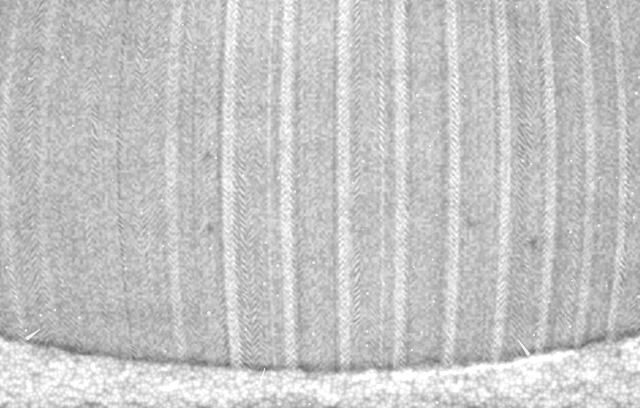
A WebGL 2 fragment shader for this texture:

```glsl
#version 300 es
precision highp float;
// Draws a pale grey field with curved wheel tracks above a rough strip of soil.
uniform vec2 u_resolution;
out vec4 fragColor;

const float FIELD_GREY = 0.775;
const float SOIL_GREY = 0.835;
const vec2 LENS_CENTRE = vec2(0.56, 0.61);
const float LENS_BEND = 0.27;
const float TRACK_GAIN = 0.115;
const float TREAD_RATE = 70.0;
const float GRAIN = 0.15;
const float TAU = 6.2831853;

// Narrow lines: position, half width, brightness
const vec3 LINES[15] = vec3[](
  vec3(0.007, 0.006, 0.08), vec3(0.065, 0.006, 0.05), vec3(0.420, 0.003, 0.07),
  vec3(0.598, 0.003, 0.07), vec3(0.770, 0.003, 0.05), vec3(0.900, 0.003, 0.03),
  vec3(0.185, 0.003, -0.07), vec3(0.302, 0.003, -0.05), vec3(0.343, 0.004, -0.07),
  vec3(0.465, 0.003, -0.05), vec3(0.522, 0.003, -0.06), vec3(0.643, 0.003, -0.04),
  vec3(0.692, 0.004, -0.06), vec3(0.815, 0.007, -0.05), vec3(0.880, 0.004, -0.04));

// Pale strokes, each from xy to zw
const vec4 STROKES[4] = vec4[](
  vec4(0.902, 0.908, 0.918, 0.888), vec4(0.043, 0.171, 0.062, 0.192),
  vec4(0.825, 0.133, 0.810, 0.167), vec4(0.405, 0.053, 0.414, 0.098));

// Dark blotches
const vec2 BLOTS[4] = vec2[](vec2(0.326, 0.616), vec2(0.331, 0.439),
  vec2(0.738, 0.453), vec2(0.833, 0.402));

float hash(vec2 c) {
  vec3 h = fract(vec3(c.xyx) * 0.1031);
  h += dot(h, h.yzx + 33.33);
  return fract((h.x + h.y) * h.z);
}

float noise(vec2 s) {
  vec2 i = floor(s), f = fract(s);
  f = f * f * (3.0 - 2.0 * f);
  return mix(mix(hash(i), hash(i + vec2(1, 0)), f.x),
             mix(hash(i + vec2(0, 1)), hash(i + vec2(1, 1)), f.x), f.y);
}

// Distance to the nearest scattered point
float cellular(vec2 s) {
  vec2 i = floor(s);
  float d = 2.0;
  for (int y = -1; y <= 1; y++)
    for (int x = -1; x <= 1; x++) {
      vec2 c = i + vec2(x, y);
      d = min(d, length(c + vec2(hash(c), hash(c + 71.7)) - s));
    }
  return d;
}

float bump(float d, float w) { return exp(-d * d / (w * w)); }

float segmentDistance(vec2 q, vec2 a, vec2 b, out float along) {
  along = clamp(dot(q - a, b - a) / dot(b - a, b - a), 0.0, 1.0);
  return length(q - mix(a, b, along));
}

// Wide pale tracks with a herringbone print
float tracks(float u, float y, float aspect) {
  float sum = 0.0;
  for (int i = -2; i <= 7; i++) {
    float m = float(i);
    float d = abs(u - 0.4466 - 0.608 * sin(0.15 * m));
    float w = 0.0115 * cos(0.11 * m);
    float gain = TRACK_GAIN * (i == -2 ? 0.4 : 1.0 - 0.04 * abs(m));
    float band = smoothstep(w, 0.45 * w, d);
    float chevron = sin(TAU * TREAD_RATE * (y - d * aspect));
    sum += band * (gain + 0.028 * chevron) - 0.03 * bump(d - 1.35 * w, 0.003);
  }
  return sum;
}

// Slanted prints in narrow columns, each with its own tilt and strength
float tread(float u, float y, float aspect) {
  float column = floor(u * 78.0), x = fract(u * 78.0) - 0.5;
  float tilt = hash(vec2(column, 3.0)) < 0.5 ? -1.0 : 1.0;
  float strength = hash(vec2(column, 9.0)) * noise(vec2(column * 3.7, y * 9.0));
  float wave = sin(TAU * (62.0 * (y + tilt * x * aspect / 78.0) + noise(vec2(column, y * 30.0))));
  return 0.10 * strength * wave * smoothstep(0.5, 0.25, abs(x));
}

void main() {
  vec2 p = gl_FragCoord.xy / u_resolution;
  float aspect = u_resolution.x / u_resolution.y;
  vec2 q = vec2(p.x * aspect, p.y);

  // Lens bend straightens the tracks into columns of u
  float dy = p.y - LENS_CENTRE.y;
  float u = LENS_CENTRE.x + (p.x - LENS_CENTRE.x) / (1.0 - LENS_BEND * dy * dy);

  // Field
  vec2 r = (p - vec2(0.52, 0.62)) * vec2(1.0, 0.8);
  float field = FIELD_GREY - 0.24 * dot(r, r) + tracks(u, p.y, aspect) + tread(u, p.y, aspect);
  for (int i = 0; i < 15; i++) field += LINES[i].z * bump(u - LINES[i].x, LINES[i].y);
  field += 0.05 * (noise(vec2(u * 210.0, p.y * 3.0)) - 0.5);
  field += 0.05 * (noise(q * vec2(9.0, 22.0)) - 0.5);
  field += GRAIN * (noise(q * 150.0) - 0.5) + 0.07 * (0.5 - cellular(q * 75.0));
  field += 0.05 * smoothstep(0.75, 1.0, p.y) * bump(p.x - 0.42, 0.2);
  for (int i = 0; i < 4; i++) {
    float d = length((p - BLOTS[i]) * vec2(aspect, 1.0));
    field -= 0.17 * bump(d, 0.013) * (0.4 + noise(q * 110.0));
  }

  // Soil strip
  float edge = 0.092 + 0.335 * (p.x - 0.49) * (p.x - 0.49);
  float h = p.y - edge + 0.012 * (noise(q * 45.0) - 0.5);
  float soil = SOIL_GREY + 0.22 * (noise(q * vec2(70.0, 95.0)) - 0.5);
  soil += 0.16 * (noise(q * vec2(22.0, 38.0)) - 0.5) + 0.22 * (0.48 - cellular(q * 85.0));
  soil += 0.07 * bump(h + 0.055, 0.03) - 0.08 * smoothstep(0.03, 0.0, p.y);
  float ridge = smoothstep(0.49, 0.56, p.x) * smoothstep(0.92, 0.86, p.x);
  soil += 0.22 * ridge * bump(h + 0.017, 0.008) * (0.4 + noise(q * 40.0));
  float grey = mix(soil, field, smoothstep(-0.008, 0.006, h));
  grey -= 0.17 * bump(h - 0.006, 0.013) * (0.35 + noise(q * vec2(20.0, 60.0)));

  // Scattered specks and pale strokes
  vec2 cell = floor(q * 24.0);
  vec2 offset = fract(q * 24.0) - 0.2 - 0.6 * vec2(hash(cell + 5.0), hash(cell + 19.0));
  float size = 0.04 + 0.06 * hash(cell + 41.0);
  float speck = step(hash(cell), 0.16) * smoothstep(size + 0.03, size - 0.03, length(offset));
  grey = mix(grey, 0.97, 0.8 * speck);
  for (int i = 0; i < 4; i++) {
    float along;
    vec4 s = STROKES[i] * vec4(aspect, 1.0, aspect, 1.0);
    float d = segmentDistance(q, s.xy, s.zw, along);
    float w = mix(0.006, 0.0025, along);
    grey = mix(grey, 0.98, 0.9 * smoothstep(w, w - 0.003, d));
  }
  fragColor = vec4(vec3(clamp(grey, 0.0, 1.0)), 1.0);
}
```
